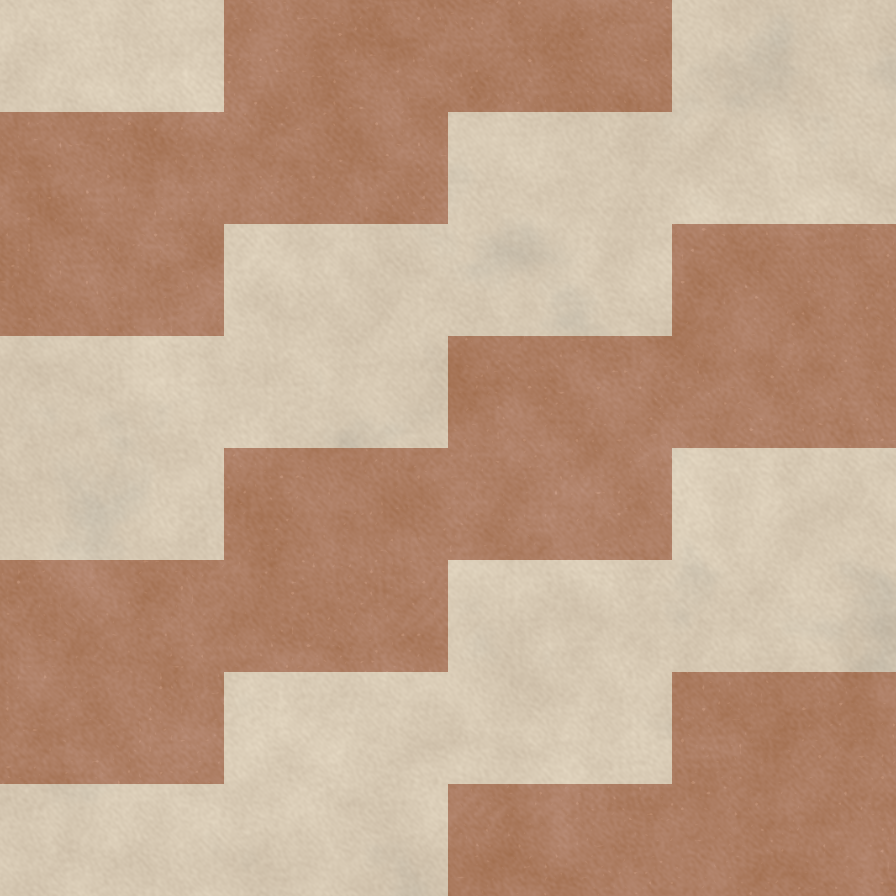
A WebGL 1 fragment shader for this pattern:

```glsl
precision highp float;
// Stepped diagonal bands of terracotta and cream blocks with a mottled, finely woven surface.

uniform vec2 u_resolution;

vec2 gradient(vec2 cell) {
  float angle = 6.2832 * fract(sin(dot(cell, vec2(127.1, 311.7))) * 43758.55);
  return vec2(cos(angle), sin(angle));
}

float gradientNoise(vec2 p) {
  vec2 i = floor(p);
  vec2 f = p - i;
  vec2 u = f * f * f * (f * (f * 6.0 - 15.0) + 10.0);
  float a = dot(gradient(i), f);
  float b = dot(gradient(i + vec2(1.0, 0.0)), f - vec2(1.0, 0.0));
  float c = dot(gradient(i + vec2(0.0, 1.0)), f - vec2(0.0, 1.0));
  float d = dot(gradient(i + 1.0), f - 1.0);
  return mix(mix(a, b, u.x), mix(c, d, u.x), u.y);
}

float fbm(vec2 p) {
  float sum = 0.0;
  float amplitude = 0.5;
  for (int i = 0; i < 5; i++) {
    sum += amplitude * gradientNoise(p);
    p = mat2(1.6, 1.2, -1.2, 1.6) * p + 17.3;
    amplitude *= 0.55;
  }
  return sum;
}

// Coverage of terracotta in one column; each column steps up by one row.
float columnBand(float column, float rowFromTop, float pixel) {
  float inside = 1.0 - abs(mod(rowFromTop + column, 4.0) - 2.0);
  return clamp(inside / pixel + 0.5, 0.0, 1.0);
}

float steppedBands(vec2 uv, vec2 pixel) {
  float x = uv.x * 4.0;
  float rowFromTop = (1.0 - uv.y) * 8.0;
  float seam = floor(x + 0.5);
  float side = clamp((x - seam) / (4.0 * pixel.x) + 0.5, 0.0, 1.0);
  return mix(columnBand(seam - 1.0, rowFromTop, 8.0 * pixel.y),
             columnBand(seam, rowFromTop, 8.0 * pixel.y), side);
}

void main() {
  vec2 uv = gl_FragCoord.xy / u_resolution;
  float terracotta = steppedBands(uv, 1.0 / u_resolution);

  // Broad stains and cloudy mottling
  float stain = fbm(uv * 4.0 + 3.7);
  float mottle = fbm(uv * 15.0 + 41.0);

  // Fine grain and diagonal threads
  vec2 diagonal = vec2(uv.x - uv.y, uv.x + uv.y);
  float grain = gradientNoise(uv * 190.0 + 9.0);
  float thread = gradientNoise(diagonal * vec2(85.0, 190.0));
  float twill = sin(diagonal.y * 690.0) * (0.5 + 0.5 * sin(diagonal.x * 460.0));

  float fine = 0.24 * grain + 0.28 * thread + 0.035 * twill;
  float tone = 0.5 + 0.45 * stain + 0.75 * mottle + fine;

  // Clay: ochre in the hollows, dusty pink on the high spots, pale flecks
  vec3 clay = mix(vec3(0.635, 0.435, 0.31), vec3(0.72, 0.545, 0.46), tone);
  float fleck = smoothstep(0.38, 0.6, gradientNoise(uv * 170.0 + 63.0));
  clay += 0.06 * fleck;

  // Cream: warm ground with a few soft grey smudges
  vec3 cream = mix(vec3(0.795, 0.735, 0.65), vec3(0.89, 0.84, 0.755), tone);
  float smudge = smoothstep(0.08, 0.42, fbm(uv * 5.0 + 28.0) + 0.25 * mottle);
  cream -= vec3(0.07, 0.055, 0.04) * smudge;

  gl_FragColor = vec4(mix(cream, clay, terracotta), 1.0);
}
```
